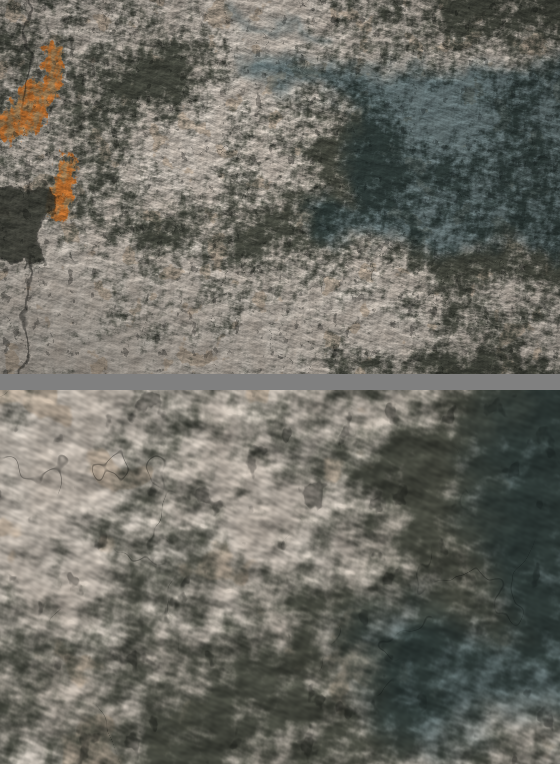
Top: the whole. Bottom: its middle third, enlarged.
Reproduce this texture procedurally as a WebGL 1 fragment shader.

```glsl
precision highp float;
// Weathered plaster wall: pale render under mottled dark grime, a soft blue
// shadow on the right and bare orange patches on the left. Layered gradient
// noise gives the stains, flakes and cracks; its slope lights the relief.
uniform vec2 u_resolution;

vec2 gradientAt(vec2 cell) {
  float angle = 6.2832 * fract(sin(dot(cell, vec2(127.1, 311.7))) * 43758.545);
  return vec2(cos(angle), sin(angle));
}

float noise(vec2 p) {
  vec2 i = floor(p), f = fract(p);
  vec2 u = f * f * f * (f * (f * 6.0 - 15.0) + 10.0);
  vec2 e = vec2(1.0, 0.0);
  float low = mix(dot(gradientAt(i), f), dot(gradientAt(i + e), f - e), u.x);
  float high = mix(dot(gradientAt(i + e.yx), f - e.yx),
                   dot(gradientAt(i + 1.0), f - 1.0), u.x);
  return 1.4 * mix(low, high, u.y);
}

float fbm(vec2 p) {
  float sum = 0.0, amp = 0.5;
  for (int i = 0; i < 4; i++) {
    sum += amp * noise(p);
    p = mat2(1.6, 1.2, -1.2, 1.6) * p + 17.3;
    amp *= 0.5;
  }
  return sum;
}

float blob(vec2 p, vec2 center, vec2 radius) {
  vec2 q = (p - center) / radius;
  return exp(-dot(q, q));
}

float segment(vec2 p, vec2 a, vec2 b) {
  vec2 d = b - a;
  return length(p - a - d * clamp(dot(p - a, d) / dot(d, d), 0.0, 1.0));
}

float box(vec2 p, vec2 halfSize) {
  vec2 d = abs(p) - halfSize;
  return length(max(d, 0.0)) + min(max(d.x, d.y), 0.0);
}

// Trowelled surface, stretched along a slightly falling direction
float height(vec2 p) {
  return fbm(vec2(p.x * 21.0, p.y * 33.0 + p.x * 9.0));
}

// Where grime gathers (positive) and where the plaster stays clean (negative)
float grimeLayout(vec2 p) {
  float g = 0.45 * blob(p, vec2(0.33, 0.73), vec2(0.20, 0.14));
  g += 0.45 * blob(p, vec2(0.58, 0.39), vec2(0.35, 0.07));
  g += 0.45 * blob(p, vec2(0.86, 0.56), vec2(0.14, 0.12));
  g += 0.50 * blob(p, vec2(1.25, 0.30), vec2(0.40, 0.09));
  g += 0.60 * blob(p, vec2(1.25, 0.02), vec2(0.35, 0.06));
  g += 0.60 * blob(p, vec2(1.35, 0.99), vec2(0.38, 0.11));
  g += 0.30 * blob(p, vec2(0.05, 0.95), vec2(0.15, 0.20));
  g += 0.45 * blob(p, vec2(1.03, 0.62), vec2(0.10, 0.13));
  g += 0.45 * blob(p, vec2(1.43, 0.58), vec2(0.09, 0.18));
  g -= 0.60 * blob(p, vec2(0.30, 0.08), vec2(0.65, 0.21));
  g -= 0.35 * blob(p, vec2(0.55, 0.58), vec2(0.17, 0.11));
  g -= 0.35 * blob(p, vec2(0.75, 0.94), vec2(0.28, 0.10));
  return g - 0.30 * blob(p, vec2(1.22, 0.74), vec2(0.15, 0.10));
}

void main() {
  vec2 p = gl_FragCoord.xy / u_resolution.y;
  vec2 warp = vec2(fbm(p * 7.0), fbm(p * 7.0 + 40.0));
  float fine = fbm(p * vec2(54.0, 43.0));
  float patchy = fbm(mat2(0.9, 0.4, -0.4, 0.9) * p * vec2(17.0, 13.0) + 8.0);
  float relief = height(p + vec2(-0.0025, 0.0035)) - height(p);
  float smoothArea = blob(p, vec2(0.25, 0.06), vec2(0.55, 0.24));

  // Plaster with warm flaked spots, then grime over it
  vec3 color = mix(vec3(0.62, 0.58, 0.545), vec3(0.70, 0.67, 0.64), 0.5 + patchy);
  float flake = smoothstep(0.20, 0.28, fbm(p * 13.0 + 63.0));
  color = mix(color, vec3(0.57, 0.49, 0.41), 0.45 * flake);
  color *= 1.0 - 0.07 * smoothArea;
  float grime = grimeLayout(p + 0.10 * warp) + 0.9 * fbm(p * 3.5 + 5.0)
              + 0.75 * patchy + 0.75 * fine - 0.7 * relief;
  float cover = smoothstep(-0.37, 0.63, grime);
  color = mix(color, vec3(0.215, 0.22, 0.19), 0.95 * cover);

  // Bare orange patches
  float bare = min(segment(p, vec2(0.15, 0.86), vec2(0.14, 0.76)) - 0.026,
                   segment(p, vec2(0.10, 0.74), vec2(0.01, 0.65)) - 0.042);
  bare = min(bare, segment(p, vec2(0.175, 0.55), vec2(0.155, 0.43)) - 0.030);
  bare += 0.05 * warp.x + 0.025 * fine;
  vec3 orange = mix(vec3(0.69, 0.40, 0.17), vec3(0.56, 0.44, 0.30),
                    smoothstep(-0.25, 0.3, patchy + fine));
  color = mix(color, orange, smoothstep(0.004, -0.004, bare));

  // Dark hollow at the left edge
  float hollow = box(p - vec2(0.055, 0.41) + 0.09 * warp, vec2(0.07, 0.09));
  hollow += 0.02 * fine;
  color = mix(color, vec3(0.20, 0.20, 0.175), 0.9 * smoothstep(0.008, -0.008, hollow));
  color *= 1.0 - 0.3 * smoothstep(0.007, 0.0, abs(hollow));

  // Relief, pits and cracks
  color *= 1.0 + clamp((1.35 - 0.5 * smoothArea) * relief, -0.35, 0.30);
  color *= 1.0 - 0.30 * smoothstep(0.26, 0.38, fbm(p * vec2(34.0, 27.0) + 91.0));
  float crack = smoothstep(0.010, 0.0, abs(fbm(p * vec2(9.0, 7.0) + 22.0)));
  crack *= smoothstep(0.10, 0.40, noise(p * 9.0 + 70.0) + 0.5 * fine);
  float seam = smoothstep(0.005, 0.001, abs(p.x - 0.06 - 0.02 * p.y - 0.06 * warp.y));
  seam *= smoothstep(0.16, 0.25, abs(p.y - 0.52));
  color *= 1.0 - 0.4 * max(0.7 * crack, seam);

  // Cool cast shadow with two fingers to the left and a faint strip above
  vec2 s = p + 0.10 * warp;
  float shade = box(s - vec2(1.48, 0.58), vec2(0.46, 0.16)) - 0.075;
  shade = min(shade, segment(s, vec2(0.70, 0.81), vec2(1.05, 0.76)) - 0.035);
  shade = min(shade, segment(s, vec2(0.88, 0.43), vec2(1.10, 0.43)) - 0.055);
  float strip = segment(s, vec2(0.62, 0.96), vec2(0.86, 0.90)) - 0.012;
  float shadow = max(smoothstep(0.045, -0.04, shade),
                     0.5 * smoothstep(0.02, -0.015, strip));
  color = mix(color, color * vec3(0.48, 0.56, 0.60) + vec3(0.04, 0.055, 0.058), shadow);

  // Darker corners and faded blacks
  vec2 v = gl_FragCoord.xy / u_resolution - 0.5;
  color *= 1.04 - 0.42 * dot(v, v);
  gl_FragColor = vec4(color * 0.97 + vec3(0.018, 0.024, 0.02), 1.0);
}
```
